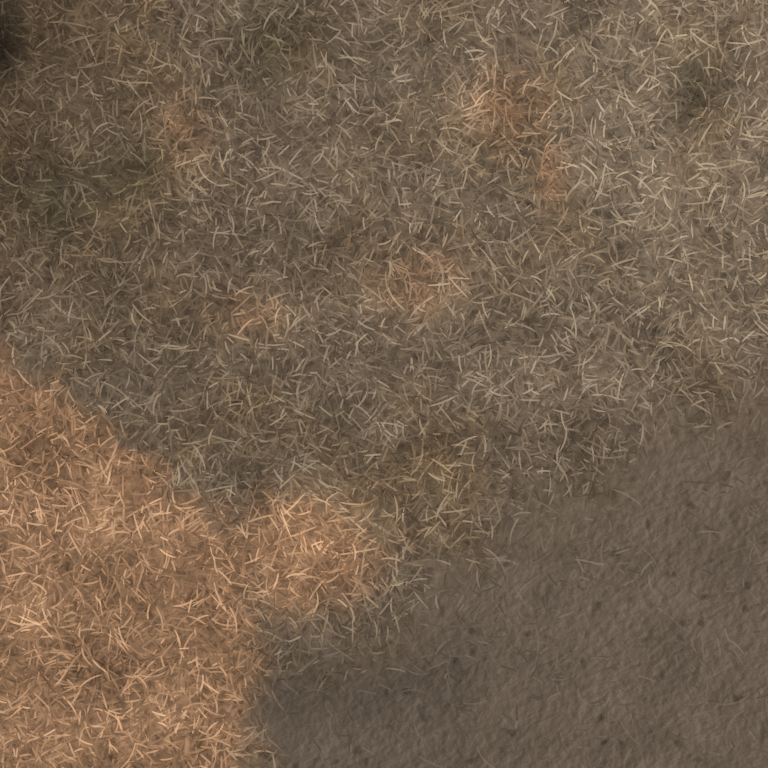
This texture is drawn by a WebGL 2 fragment shader. Its source:

```glsl
#version 300 es
precision highp float;

uniform vec2 u_resolution;
out vec4 fragColor;

const vec3 SHADED_STRAW = vec3(0.445, 0.385, 0.317);
const vec3 DARK_THATCH = vec3(0.355, 0.293, 0.225);
const vec3 PALE_STRAW = vec3(0.515, 0.448, 0.37);
const vec3 SUNLIT_STRAW = vec3(0.595, 0.455, 0.342);
const vec3 MOSS = vec3(0.32, 0.293, 0.22);
const vec3 OCHRE = vec3(0.475, 0.38, 0.27);
const vec3 DIRT = vec3(0.408, 0.356, 0.305);
const vec3 DAMP_DIRT = vec3(0.352, 0.308, 0.268);
const int LAYERS = 15;

vec2 hash2(vec2 p) {
    vec3 q = fract(p.xyx * vec3(0.1031, 0.1030, 0.0973));
    q += dot(q, q.yzx + 33.33);
    return fract((q.xx + q.yz) * q.zy);
}

float gradientNoise(vec2 p) {
    vec2 i = floor(p), f = fract(p);
    vec2 u = f * f * f * (f * (f * 6.0 - 15.0) + 10.0);
    vec4 g;
    for (int k = 0; k < 4; k++) {
        vec2 corner = vec2(k & 1, k >> 1);
        g[k] = dot(hash2(i + corner + 57.0) * 2.0 - 1.0, f - corner);
    }
    return mix(mix(g.x, g.y, u.x), mix(g.z, g.w, u.x), u.y);
}

float fbm(vec2 p) {
    float sum = 0.0, gain = 1.0;
    for (int k = 0; k < 4; k++) {
        sum += gain * gradientNoise(p);
        p = mat2(1.6, 1.2, -1.2, 1.6) * p + 7.3;
        gain *= 0.5;
    }
    return sum;
}

float blob(vec2 p, vec2 center, vec2 radius) {
    vec2 q = (p - center) / radius;
    return exp(-dot(q, q));
}

// Bent, tapered stalks scattered on a grid: x = coverage, y = random tone
vec2 stalks(vec2 p, float cells, float seed, float density, float width, float pixel) {
    vec2 g = p * cells + seed * 17.0;
    vec2 home = floor(g), best = vec2(0.0);
    for (int j = -1; j <= 1; j++)
    for (int i = -1; i <= 1; i++) {
        vec2 id = home + vec2(i, j);
        vec2 place = hash2(id + seed * 3.7);
        vec2 shape = hash2(id + seed * 9.1 + 41.0);
        vec2 look = hash2(id + seed * 5.3 + 83.0);
        float angle = 6.2832 * shape.x;
        vec2 axis = vec2(cos(angle), sin(angle));
        vec2 d = g - id - place;
        vec2 q = vec2(dot(d, axis), dot(d, vec2(-axis.y, axis.x)));
        q.y += (shape.y - 0.5) * 0.7 * q.x * q.x;
        float halfLength = mix(0.3, 0.95, look.x);
        float along = abs(q.x) / halfLength;
        float reach = width * (1.0 - 0.6 * along) + pixel;
        float cover = 1.0 - smoothstep(0.1 * reach, reach, abs(q.y) / cells);
        cover *= 1.0 - smoothstep(0.6, 1.0, along);
        cover *= smoothstep(0.0, 0.15, density - fract(look.x * 7.0 + place.y));
        if (cover > best.x) best = vec2(cover, look.y);
    }
    return best;
}

// Sunlit corner with a lobe, plus small spots of light
float sunMask(vec2 p, float ragged, float frayed) {
    vec2 q = p + ragged * vec2(0.035, 0.03) + frayed * 0.025;
    float corner = min(0.55 - 0.75 * q.x - q.y, 0.325 + 0.06 * q.y - q.x);
    float lobe = (1.0 - length((q - vec2(0.395, 0.283)) / vec2(0.105, 0.085))) * 0.08;
    float mask = smoothstep(-0.035, 0.04, max(corner, lobe));
    float spots = 0.65 * blob(p, vec2(0.24, 0.825), vec2(0.035, 0.05))
        + 0.85 * blob(p, vec2(0.665, 0.86), vec2(0.055, 0.055))
        + 0.8 * blob(p, vec2(0.715, 0.77), vec2(0.025, 0.04))
        + 0.65 * blob(p, vec2(0.545, 0.64), vec2(0.065, 0.05))
        + 0.6 * blob(p, vec2(0.32, 0.59), vec2(0.055, 0.035));
    return clamp(mask + spots * (1.0 + 0.5 * ragged + 0.7 * frayed), 0.0, 1.0);
}

float dirtMask(vec2 p, float ragged) {
    float x = p.x - 0.5;
    float top = max(0.205 + 0.62 * x + 0.04 * sin(6.2832 * x), 0.175);
    float inside = min(top - p.y, (p.x - 0.325) * 1.5);
    return smoothstep(-0.06, 0.13, inside + ragged * 0.09);
}

// Loose straw lying on the soil
float tufts(vec2 p) {
    return blob(p, vec2(0.78, 0.27), vec2(0.06, 0.05)) + blob(p, vec2(0.56, 0.15), vec2(0.07, 0.04))
        + blob(p, vec2(0.64, 0.28), vec2(0.06, 0.07)) + 0.7 * blob(p, vec2(0.36, 0.08), vec2(0.04, 0.02));
}

// Crumbly soil lit from the upper left, with faint diagonal ruts
float soilRelief(vec2 p) {
    vec2 q = mat2(0.82, -0.57, 0.57, 0.82) * p * vec2(1.0, 1.15);
    float crumbs = fbm(q * 75.0) - fbm(q * 75.0 + vec2(0.15, -0.2));
    float ruts = gradientNoise(vec2(dot(p, vec2(0.8, 0.6)) * 7.0, dot(p, vec2(-0.6, 0.8)) * 38.0));
    float pits = smoothstep(0.2, 0.5, gradientNoise(q * 52.0 + 9.0));
    return 0.3 * crumbs + 0.07 * ruts + 0.1 * fbm(p * 13.0) - 0.2 * pits;
}

void main() {
    vec2 p = gl_FragCoord.xy / u_resolution;
    float pixel = 1.0 / min(u_resolution.x, u_resolution.y);
    float ragged = fbm(p * 11.0), frayed = fbm(p * 34.0 + 5.0);
    float sun = sunMask(p, ragged, frayed);
    float dirt = dirtMask(p, ragged + 0.5 * frayed) * (1.0 - sun);

    // Broad colour of the ground
    vec3 ground = mix(SHADED_STRAW, PALE_STRAW, smoothstep(0.35, 0.9, p.x) * smoothstep(0.4, 0.7, p.y));
    float gloom = (1.0 - smoothstep(0.0, 0.4, p.x)) * smoothstep(0.45, 0.75, p.y);
    gloom += 0.55 * blob(p, vec2(0.28, 0.43), vec2(0.16, 0.06));
    ground = mix(ground, DARK_THATCH, clamp(gloom * 0.8 + 0.25 * fbm(p * 6.0), 0.0, 1.0));
    float moss = blob(p, vec2(0.09, 0.74), vec2(0.08, 0.05)) + blob(p, vec2(0.36, 0.95), vec2(0.05, 0.06))
        + blob(p, vec2(0.19, 0.79), vec2(0.04, 0.04)) + blob(p, vec2(0.91, 0.89), vec2(0.03, 0.04));
    ground = mix(ground, MOSS, 0.6 * min(moss, 1.0));
    float ochre = 0.6 * fbm(p * 8.0 + 31.0) + 0.7 * blob(p, vec2(0.56, 0.39), vec2(0.07, 0.06));
    ground = mix(ground, OCHRE, clamp(ochre, 0.0, 0.7));
    vec3 soil = mix(DIRT, DAMP_DIRT, min(1.0, blob(p, vec2(0.43, 0.1), vec2(0.2, 0.13))));
    ground = mix(mix(ground, soil, dirt), SUNLIT_STRAW, sun * 0.95);
    ground *= 1.0 - 0.45 * blob(p, vec2(0.0, 0.95), vec2(0.03, 0.07));
    ground *= 1.0 + 0.1 * blob(p, vec2(0.42, 0.29), vec2(0.06, 0.06));

    // Thatch below, stalks piled on top
    float thatch = 0.88 + 0.4 * fbm(p * 85.0) + 0.15 * frayed;
    float shade = mix(thatch, 1.0 + soilRelief(p), dirt);
    float density = mix(1.2, 0.18, smoothstep(0.0, 0.85, dirt)) + 0.35 * dirt * tufts(p);
    for (int k = 0; k < LAYERS; k++) {
        float layer = float(k), height = layer / float(LAYERS - 1);
        float cells = mix(64.0, 26.0, fract(layer * 0.618));
        float sparse = density * mix(1.0, 0.5, height);
        vec2 stalk = stalks(p, cells, layer + 1.0, sparse, 0.0011, pixel);
        float tone = mix(0.64, 0.94, height) + 0.64 * stalk.y * stalk.y;
        tone = mix(tone, 1.05, 0.4 * dirt);
        shade = mix(shade, tone, stalk.x * 0.8);
    }
    shade += 0.2 * ragged * (1.0 - 0.5 * dirt);

    // Bright stalks fade toward a paler straw
    vec3 color = ground * shade;
    color += vec3(0.0, 0.02, 0.03) * smoothstep(1.05, 1.4, shade);
    fragColor = vec4(clamp(color, 0.0, 1.0), 1.0);
}
```
